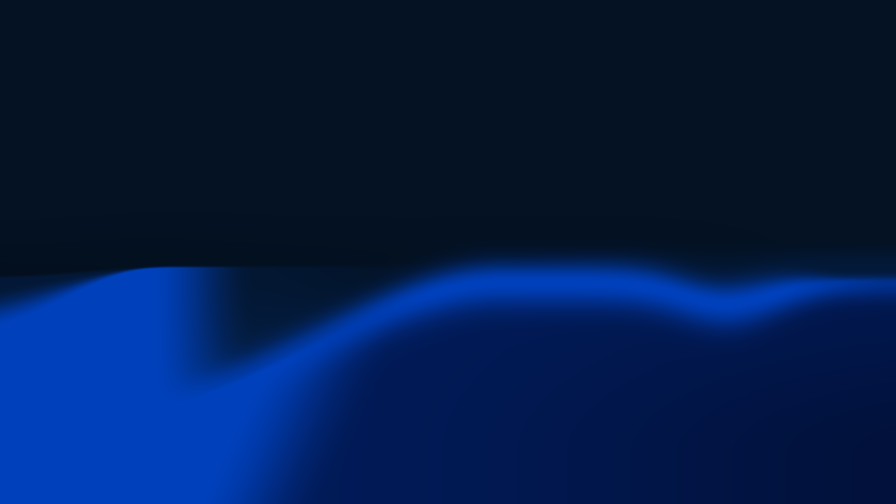
This background is drawn by a Shadertoy shader. Its source:

```glsl
// Soft blue dunes under a dark night sky: a lit hill on the left, a glowing
// ridge that climbs to the right, and deep navy slopes below it. Every layer is
// a height curve over x, blended with smoothsteps and Gaussian falloffs.

#define SKY      vec3(0.014, 0.070, 0.140)
#define HAZE     vec3(0.010, 0.140, 0.340)
#define NAVY     vec3(0.004, 0.105, 0.345)
#define DEEP     vec3(0.004, 0.065, 0.225)
#define LIGHT    vec3(0.000, 0.252, 0.735)
#define DIP_X    0.81
#define DIP_SIZE 0.042

float gauss(float x, float width) {
    float t = x / width;
    return exp(-t * t);
}

// Far edge of the land against the sky
float horizonHeight(float x) {
    return 0.451 + 0.020 * smoothstep(0.0, 0.2, x) + 0.033 * smoothstep(0.4, 0.8, x);
}

// Brightest line of the ridge, with a dip on the right
float ridgeHeight(float x) {
    return mix(0.18, 0.44, smoothstep(0.12, 0.56, x)) - DIP_SIZE * gauss(x - DIP_X, 0.07);
}

// Rounded top of the left hill
float hillHeight(float x) {
    return mix(0.375, 0.472, smoothstep(-0.06, 0.19, x));
}

// Valley and distant haze, seen behind the ridge
vec3 farLand(vec2 p, float aboveRidge) {
    float fade = 1.0 - smoothstep(0.18, 0.50, p.x);
    float nearRidge = gauss(aboveRidge, 0.12);
    float haze = fade * mix(0.35, 0.85, nearRidge);
    haze += 0.45 * smoothstep(0.55, 0.85, p.x) * gauss(aboveRidge, 0.085);
    vec3 color = mix(SKY, HAZE, haze);

    // Lit face of the hill, fading to the right
    float lit = 1.0 - smoothstep(0.165, 0.285, p.x);
    float edge = mix(0.04, 0.004, smoothstep(0.0, 0.15, p.x));
    lit *= 1.0 - smoothstep(-edge, edge, p.y - hillHeight(p.x));
    return mix(color, LIGHT, lit);
}

// Slope in front of the ridge, lit on the left
vec3 nearSlope(vec2 p) {
    float shade = smoothstep(0.3, 1.1, p.x) * (1.0 - 0.6 * smoothstep(0.1, 0.42, p.y));
    vec3 color = mix(NAVY, DEEP, shade);
    float lit = 1.0 - smoothstep(0.215, 0.365, p.x - 0.25 * p.y);
    return mix(color, LIGHT, lit);
}

void mainImage(out vec4 fragColor, in vec2 fragCoord) {
    vec2 p = fragCoord / iResolution.xy;
    float aboveRidge = p.y - ridgeHeight(p.x);
    float farRight = smoothstep(0.82, 0.95, p.x);

    // Sky, a little darker just over the left horizon
    float horizon = horizonHeight(p.x);
    vec3 sky = SKY * (1.0 - 0.15 * gauss(p.y - horizon, 0.08) * (1.0 - p.x));

    // Far land, with a crisp left horizon and a misty right one
    float mist = mix(0.004, 0.022, smoothstep(0.3, 0.75, p.x));
    float land = 1.0 - smoothstep(-mist, mist, p.y - horizon);
    vec3 color = mix(sky, farLand(p, aboveRidge), land);

    // Near slope
    float slope = 1.0 - smoothstep(-0.008, 0.008, aboveRidge);
    color = mix(color, nearSlope(p), slope);

    // Glow along the ridge, thinner toward the right
    float upper = mix(0.040, 0.012, farRight);
    float lower = mix(0.048, 0.032, farRight);
    float glow = gauss(aboveRidge, aboveRidge > 0.0 ? upper : lower);
    glow *= 1.0 - 0.4 * smoothstep(0.86, 1.0, p.x);
    glow *= mix(0.8, 1.0, smoothstep(0.35, 0.50, p.x));
    color = mix(color, LIGHT, glow);

    fragColor = vec4(color, 1.0);
}
```
